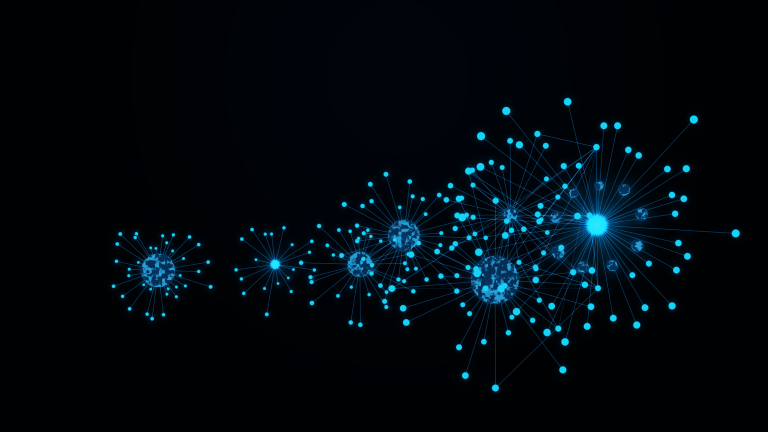
Give the GLSL for this background, as a WebGL 2 fragment shader.

```glsl
#version 300 es
precision highp float;
uniform vec2 u_resolution;
out vec4 fragColor;

const float TAU = 6.2831853;
const int HUBS = 7;
const int SUN = 5;            // index of the brightest hub
const int LINKS = 20;         // threads woven between the large hubs
const float GLOBES = 9.0;     // small globes circling the sun
const float GLOBE_ORBIT = 0.102;
const float GLOBE_RADIUS = 0.015;
const float LINE_WIDTH = 0.0021;
const float GRAIN = 135.0;    // speckle frequency of the globes

const vec3 NIGHT = vec3(0.0, 0.004, 0.010);
const vec3 HAZE = vec3(0.0, 0.014, 0.036);
const vec3 THREAD = vec3(0.05, 0.29, 0.47);
const vec3 DEEP = vec3(0.02, 0.18, 0.34);
const vec3 SPECK = vec3(0.16, 0.67, 0.90);
const vec3 CYAN = vec3(0.08, 0.83, 0.97);
const vec3 HALO = vec3(0.02, 0.36, 0.58);

// Hub: centre x, centre y, core radius, reach of its spokes
const vec4 HUB[HUBS] = vec4[](
    vec4(0.366, 0.374, 0.040, 0.128), vec4(0.637, 0.388, 0.010, 0.118),
    vec4(0.833, 0.388, 0.030, 0.148), vec4(0.935, 0.455, 0.037, 0.180),
    vec4(1.146, 0.352, 0.056, 0.262), vec4(1.382, 0.479, 0.022, 0.340),
    vec4(1.182, 0.502, 0.017, 0.200));
// Style: spoke count, dot radius, speckled core (1) or glowing core (0), phase
const vec4 STYLE[HUBS] = vec4[](
    vec4(34, 0.0042, 1, 0.3), vec4(19, 0.0042, 0, 1.1),
    vec4(26, 0.0050, 1, 2.0), vec4(32, 0.0058, 1, 1.4),
    vec4(34, 0.0078, 1, 4.1), vec4(42, 0.0090, 0, 0.5),
    vec4(26, 0.0068, 1, 2.6));

float hash(vec2 p) {
    p = fract(p * vec2(0.1031, 0.1137));
    p += dot(p, p.yx + 33.33);
    return fract((p.x + p.y) * p.x * 17.31);
}

float noise(vec2 p) {
    vec2 i = floor(p), f = fract(p);
    f = f * f * (3.0 - 2.0 * f);
    return mix(mix(hash(i), hash(i + vec2(1, 0)), f.x),
               mix(hash(i + vec2(0, 1)), hash(i + vec2(1, 1)), f.x), f.y);
}

float disc(float d, float radius, float px) {
    return 1.0 - smoothstep(radius - px, radius + px, d);
}

float thread(vec2 p, vec2 a, vec2 b, float px) {
    vec2 ab = b - a;
    float d = length(p - a - ab * clamp(dot(p - a, ab) / dot(ab, ab), 0.0, 1.0));
    return 1.0 - smoothstep(0.0, max(LINE_WIDTH, px), d);
}

// Tip of the spoke in one angular sector: position and dot radius
vec3 spokeTip(vec4 hub, vec4 style, float sector) {
    vec2 seed = vec2(mod(sector, style.x) + 3.7, hub.x * 57.0 + 5.1);
    float angle = (sector + 0.5 + 0.7 * (hash(seed) - 0.5)) * TAU / style.x + style.w;
    float stretch = mix(0.36, 1.0, hash(seed + 41.0));
    float size = style.y * mix(0.55, 1.05, stretch);
    return vec3(hub.xy + hub.w * stretch * vec2(cos(angle), sin(angle)), size);
}

// Speckled ball with a ragged rim, composited over the colour
vec3 addGlobe(vec3 color, vec2 p, vec2 center, float radius, float px) {
    float d = length(p - center);
    if (d > radius + 0.05) return color;
    color += HALO * 0.20 * exp(-max(d - radius, 0.0) / 0.010);
    if (d > radius + 0.01) return color;
    float grain = noise(p * GRAIN) * 0.65 + noise(p * GRAIN * 2.1) * 0.35;
    float cover = disc(d + (grain - 0.5) * 0.007, radius, px);
    float rim = smoothstep(0.5, 1.0, d / radius);
    float speck = smoothstep(0.42, 0.76, grain + 0.08 * rim);
    return mix(color, mix(DEEP, SPECK, speck), cover * 0.9);
}

void main() {
    float px = 0.75 / u_resolution.y;
    vec2 p = gl_FragCoord.xy / u_resolution.y;

    // Dark backdrop with a faint haze near the top
    vec2 hazeOffset = (p - vec2(0.92, 0.82)) / vec2(0.55, 0.60);
    vec3 color = NIGHT + HAZE * exp(-dot(hazeOffset, hazeOffset) * 1.6);

    // Hubs: only the spokes of the nearest sectors are visited
    float lines = 0.0, dots = 0.0, bloom = 0.0;
    vec3 cores = vec3(0.0);
    for (int h = 0; h < HUBS; h++) {
        vec4 hub = HUB[h];
        vec2 q = p - hub.xy;
        float r = length(q);
        if (r > hub.w + 0.05) continue;
        vec4 style = STYLE[h];
        float home = floor((atan(q.y, q.x + 1e-5) - style.w) * style.x / TAU);
        for (float k = -1.0; k < 1.5; k++) {
            vec3 tip = spokeTip(hub, style, home + k);
            float d = length(p - tip.xy);
            lines += 0.55 * thread(p, hub.xy, tip.xy, px);
            dots = max(dots, disc(d, tip.z, px));
            bloom += 0.22 * exp(-max(d - tip.z, 0.0) / 0.005);
        }
        if (style.z < 0.5)
            cores += HALO * exp(-r / (hub.z * 1.5)) + CYAN * disc(r, hub.z, px + hub.z * 0.35);
    }

    // Web: one long thread hopping between the large hubs
    vec2 webOffset = abs(p - vec2(1.24, 0.42));
    if (webOffset.x < 0.42 && webOffset.y < 0.32) {
        vec2 a = spokeTip(HUB[4], STYLE[4], 6.0).xy;
        for (int i = 1; i <= LINKS; i++) {
            int h = 4 + i % 3;
            vec2 b = spokeTip(HUB[h], STYLE[h], float(i * 7)).xy;
            float nearby = 1.0 - smoothstep(0.25, 0.60, length(a - b));
            lines += 0.6 * nearby * thread(p, a, b, px);
            a = b;
        }
    }
    color += THREAD * min(lines, 1.5) + HALO * min(bloom, 0.6) + cores;

    // Speckled hub cores
    for (int h = 0; h < HUBS; h++)
        if (h != 1 && h != SUN) color = addGlobe(color, p, HUB[h].xy, HUB[h].z, px);

    // Sun: the orbiting globe of this sector, then fine rays
    vec2 q = p - HUB[SUN].xy;
    if (length(q) < 0.25) {
        float angle = atan(q.y, q.x + 1e-5);
        float slot = floor((angle - 0.2) * GLOBES / TAU + 0.5);
        float wobble = hash(vec2(mod(slot, GLOBES) + 8.0, 61.0)) - 0.5;
        float turn = (slot + 0.3 * wobble) * TAU / GLOBES + 0.2;
        vec2 center = HUB[SUN].xy + GLOBE_ORBIT * (1.0 + 0.25 * wobble) * vec2(cos(turn), sin(turn));
        color = addGlobe(color, p, center, GLOBE_RADIUS * (0.9 + 0.4 * wobble), px);
        float rays = 0.55 + 0.45 * sin(angle * 23.0) * sin(angle * 14.0 + 1.0);
        color += HALO * rays * exp(-length(q) / 0.038);
    }

    color = mix(color, CYAN, dots);
    fragColor = vec4(min(color, vec3(0.25, 0.90, 1.0)), 1.0);
}
```
